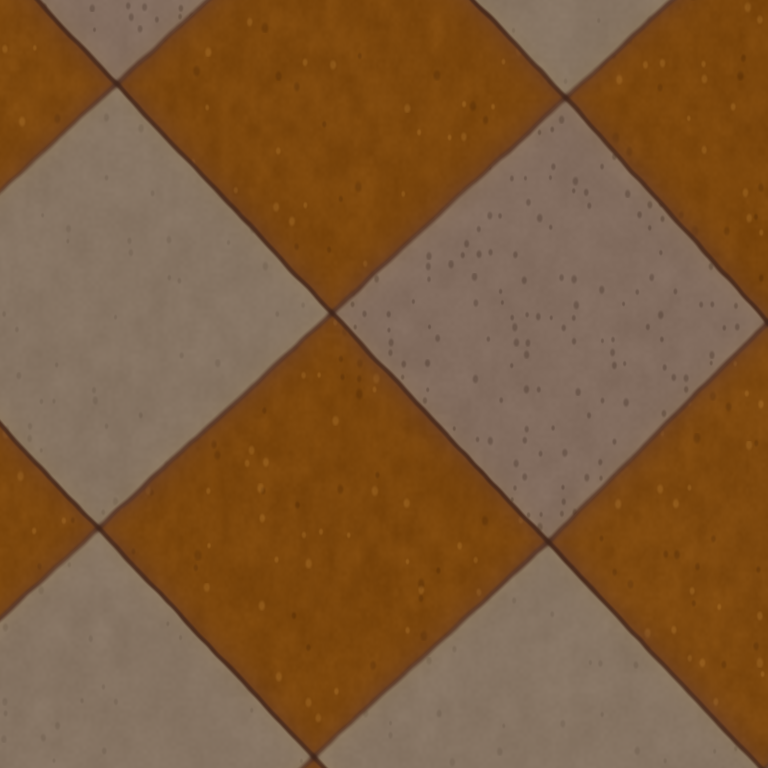
Write a WebGL 1 fragment shader that draws this pattern.

```glsl
precision highp float;

uniform vec2 u_resolution;

const vec2 CORNER = vec2(0.4323, 0.5924);  // a tile corner, lattice origin
const vec2 SIDE_A = vec2(0.281, -0.298);   // tile side running down right
const vec2 SIDE_B = vec2(0.3045, 0.280);   // tile side running up right
const float SIDE_LENGTH = 0.412;

float hash(vec2 p) {
  return fract(sin(dot(p, vec2(127.1, 311.7))) * 4375.85);
}

float noise(vec2 p) {
  vec2 i = floor(p);
  vec2 f = fract(p);
  f = f * f * (3.0 - 2.0 * f);
  return mix(mix(hash(i), hash(i + vec2(1.0, 0.0)), f.x),
             mix(hash(i + vec2(0.0, 1.0)), hash(i + vec2(1.0, 1.0)), f.x), f.y);
}

float fbm(vec2 p) {
  float sum = 0.0;
  float amplitude = 0.5;
  for (int i = 0; i < 4; i++) {
    sum += amplitude * noise(p);
    p = p * 2.03 + 17.3;
    amplitude *= 0.5;
  }
  return sum;
}

float cross2(vec2 a, vec2 b) {
  return a.x * b.y - a.y * b.x;
}

// Lattice coordinates, with the far right quadrant slightly foreshortened
vec2 toLattice(vec2 p) {
  vec2 q = vec2(cross2(p, SIDE_B), cross2(SIDE_A, p)) / cross2(SIDE_A, SIDE_B);
  float skew = max(q.x, 0.0) * max(q.y, 0.0);
  return q + vec2(0.043, 0.022) * skew;
}

// Signed distance to the nearest grid line along one axis
float lineOffset(float x) {
  return (fract(x + 0.5) - 0.5) * SIDE_LENGTH;
}

// Alternates between -1 and 1 with softened steps
float softSquare(float x, float softness) {
  float parity = 1.0 - 2.0 * mod(floor(x + 0.5), 2.0);
  return parity * clamp(lineOffset(x) / softness, -1.0, 1.0);
}

float band(float d, float halfWidth, float softness) {
  return 1.0 - smoothstep(halfWidth - softness, halfWidth + softness, d);
}

// Randomly placed oval specks, one candidate per grid cell
float specks(vec2 p, float scale, float density) {
  vec2 g = p * scale;
  vec2 cell = floor(g);
  vec2 centre = 0.3 + 0.4 * vec2(hash(cell + 3.1), hash(cell + 8.7));
  float radius = 0.12 + 0.18 * hash(cell + 5.3);
  float d = length((fract(g) - centre) * vec2(1.2, 0.8));
  float present = step(1.0 - density, hash(cell + 1.9));
  return present * (1.0 - smoothstep(radius * 0.4, radius + 0.1, d));
}

vec3 paleTile(vec2 p, vec2 cell, float edge) {
  float warmth = smoothstep(0.0, 0.4, hash(cell));
  vec3 color = mix(vec3(0.508, 0.422, 0.367), vec3(0.522, 0.450, 0.382), warmth);
  color += 0.045 * (fbm(p * vec2(38.0, 28.0)) - 0.47);
  float pits = specks(p, 62.0, mix(0.22, 0.06, warmth));
  color -= vec3(0.085, 0.080, 0.075) * pits * mix(1.0, 0.5, warmth);
  return color + vec3(0.025, 0.014, -0.025) * exp(-edge / 0.012);
}

vec3 ochreTile(vec2 p, vec2 cell, float edge) {
  vec3 color = vec3(0.490, 0.280, 0.052) + 0.016 * (hash(cell + 4.0) - 0.5);
  color += vec3(0.08, 0.06, 0.03) * (fbm(p * vec2(58.0, 36.0)) - 0.47);
  color += vec3(0.075, 0.070, 0.050) * specks(p + 0.37, 54.0, 0.07);
  color -= vec3(0.060, 0.040, 0.010) * specks(p + 0.71, 48.0, 0.07);
  float stain = exp(-edge / 0.014) * (0.6 + 0.4 * noise(p * 14.0));
  return mix(color, vec3(0.415, 0.250, 0.160), stain);
}

void main() {
  vec2 p = gl_FragCoord.xy / u_resolution;
  float pixel = 1.0 / min(u_resolution.x, u_resolution.y);
  float soft = max(0.0022, pixel);

  // Slightly uneven tile edges
  vec2 wobble = vec2(noise(p * 45.0), noise(p * 45.0 + 31.0)) - 0.5;
  vec2 q = toLattice(p - CORNER + 0.0022 * wobble);
  vec2 cell = floor(q);
  vec2 d = abs(vec2(lineOffset(q.x), lineOffset(q.y)));
  float edge = min(d.x, d.y);

  // Checker of two glazes
  float pale = 0.5 + 0.5 * softSquare(q.x, soft) * softSquare(q.y, soft);
  vec3 color = mix(ochreTile(p, cell, edge), paleTile(p, cell, edge), pale);

  // Joints: worn, faint ones rising right and dark ones falling right
  float wear = noise(p * 11.0 + 5.0);
  float faint = band(d.x, 0.0030, soft * 1.4) * mix(0.5, 0.85, wear);
  float dark = band(d.y, 0.0028, soft) * mix(0.72, 0.92, wear);
  color = mix(color, vec3(0.330, 0.200, 0.145), faint);
  color = mix(color, vec3(0.270, 0.150, 0.095), dark);

  // Dirt gathered where joints cross
  float crossing = exp(-dot(d, d) / 0.00003);
  color = mix(color, vec3(0.230, 0.135, 0.100), 0.6 * crossing);

  color += 0.012 * (noise(p * 190.0) - 0.5);
  gl_FragColor = vec4(color, 1.0);
}
```
